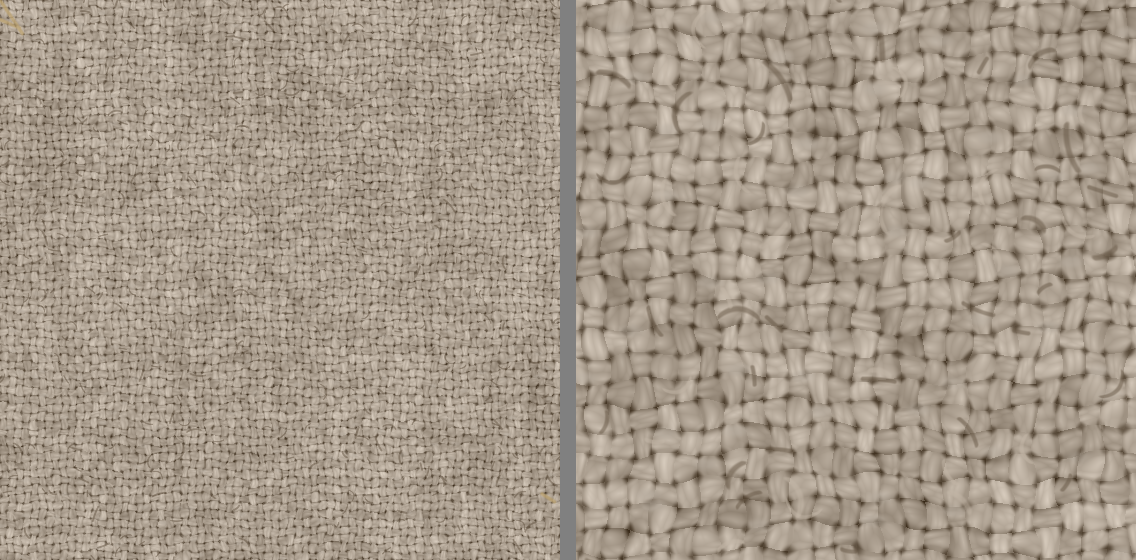
Left: the whole. Right: its middle third, enlarged.
A WebGL 2 fragment shader for this texture:

```glsl
#version 300 es
precision highp float;
// Plain-woven natural linen with uneven yarns, slubs and stray fibres.

uniform vec2 u_resolution;
out vec4 fragColor;

vec2 hash2(vec2 p) {
  vec3 q = fract(vec3(p.xyx) * vec3(0.1031, 0.1030, 0.0973));
  q += dot(q, q.yzx + 33.33);
  return fract((q.xx + q.yz) * q.zy);
}

// Distance to the nearest scattered point, about 0.45 on average.
float cellular(vec2 p) {
  vec2 cell = floor(p);
  float nearest = 2.0;
  for (int y = -1; y <= 1; y++)
    for (int x = -1; x <= 1; x++) {
      vec2 c = cell + vec2(x, y);
      nearest = min(nearest, distance(p, c + hash2(c + 57.0)));
    }
  return nearest;
}

float segmentDistance(vec2 p, vec2 a, vec2 b) {
  vec2 d = b - a;
  return distance(p, a + d * clamp(dot(p - a, d) / dot(d, d), 0.0, 1.0));
}

// Smooth irregular drift of the yarns, in thread widths.
vec2 yarnDrift(vec2 uv) {
  vec2 slow = sin(uv.yx * vec2(31.0, 27.0) + 2.0 * sin(uv * 13.0));
  vec2 fast = sin(uv.yx * vec2(143.0, 121.0) + 3.0 * sin(uv * vec2(67.0, 81.0)));
  return 0.16 * slow + 0.13 * fast;
}

// Brightness of the weave relative to the middle linen tone.
float weave(vec2 uv) {
  vec2 p = uv * vec2(74.0, 68.0) + yarnDrift(uv);
  vec2 id = floor(p), f = p - id - 0.5;
  bool warpOnTop = mod(id.x + id.y, 2.0) < 0.5;
  vec2 yarn = warpOnTop ? f : f.yx;               // x across, y along the yarn
  vec2 grain = warpOnTop ? p : p.yx + 91.0;
  vec2 vary = hash2(id + 11.0) - 0.5;

  float v = warpOnTop ? 0.062 : 0.038;
  v -= 0.10 * smoothstep(0.22, 0.52, abs(yarn.x) + 0.08 * vary.x);
  v -= 0.03 * smoothstep(0.25, 0.5, abs(yarn.y));
  v -= (0.20 + 0.12 * vary.y) * smoothstep(0.09, 0.22, abs(f.x * f.y));
  v += 0.09 * vary.x;
  v += 0.05 * (hash2(vec2(warpOnTop ? id.x : id.y + 200.0, 5.0)).x - 0.5);
  v += 0.15 * (0.45 - cellular(grain * vec2(2.6, 1.1)));
  return v;
}

// Short curved hairs; x is coverage, y tells dark from light.
vec2 strayFibre(vec2 p) {
  vec2 id = floor(p), rnd = hash2(id + 23.0), pick = hash2(id + 71.0);
  vec2 q = p - id - 0.5 - 0.2 * (rnd - 0.5);
  float angle = 6.283 * rnd.x;
  q = mat2(cos(angle), sin(angle), -sin(angle), cos(angle)) * q;
  q.y += (rnd.y - 0.5) * 4.0 * q.x * q.x;
  float reach = 0.12 + 0.2 * pick.y;
  float d = segmentDistance(q, vec2(-reach, 0.0), vec2(reach, 0.0));
  return vec2(smoothstep(0.06, 0.015, d) * step(pick.x, 0.38), step(0.6, rnd.y));
}

void main() {
  vec2 uv = gl_FragCoord.xy / u_resolution;
  float v = weave(uv);

  // Broad streaks along both yarn directions
  float weftStreak = cellular(uv * vec2(8.0, 36.0));
  float warpStreak = cellular(uv * vec2(38.0, 6.0) + 40.0);
  v += 0.07 * (0.45 - weftStreak) + 0.06 * (0.45 - warpStreak);
  v += 0.01 * sin(uv.x * 9.0 + 2.0 * sin(uv.y * 7.0));

  // Warm shadows, cooler highlights
  vec3 linen = vec3(0.65, 0.60, 0.54) + v * vec3(0.98, 1.0, 1.02);

  // Pale grey slubs
  float slub = smoothstep(0.16, 0.04, cellular(uv * vec2(15.0, 30.0) + 130.0));
  linen = mix(linen, vec3(0.73, 0.69, 0.64), 0.5 * slub);

  // Two layers of stray fibres
  for (int i = 0; i < 2; i++) {
    float k = float(i);
    vec2 p = mat2(0.88, 0.47, -0.47, 0.88) * uv * (23.0 + 8.0 * k) + 37.0 * k + 50.0;
    vec2 fibre = strayFibre(p);
    vec3 tone = mix(vec3(0.40, 0.34, 0.27), vec3(0.77, 0.72, 0.66), fibre.y);
    linen = mix(linen, tone, 0.5 * fibre.x);
  }

  // Straw bits caught near two edges
  float straw = segmentDistance(uv, vec2(0.0, 1.0), vec2(0.04, 0.94));
  straw = min(straw, segmentDistance(uv, vec2(0.0, 0.965), vec2(0.035, 0.95)));
  straw = min(straw, segmentDistance(uv, vec2(0.968, 0.118), vec2(0.99, 0.104)));
  linen = mix(linen, vec3(0.74, 0.63, 0.41), 0.65 * smoothstep(0.005, 0.001, straw));

  fragColor = vec4(clamp(linen, 0.0, 1.0), 1.0);
}
```
